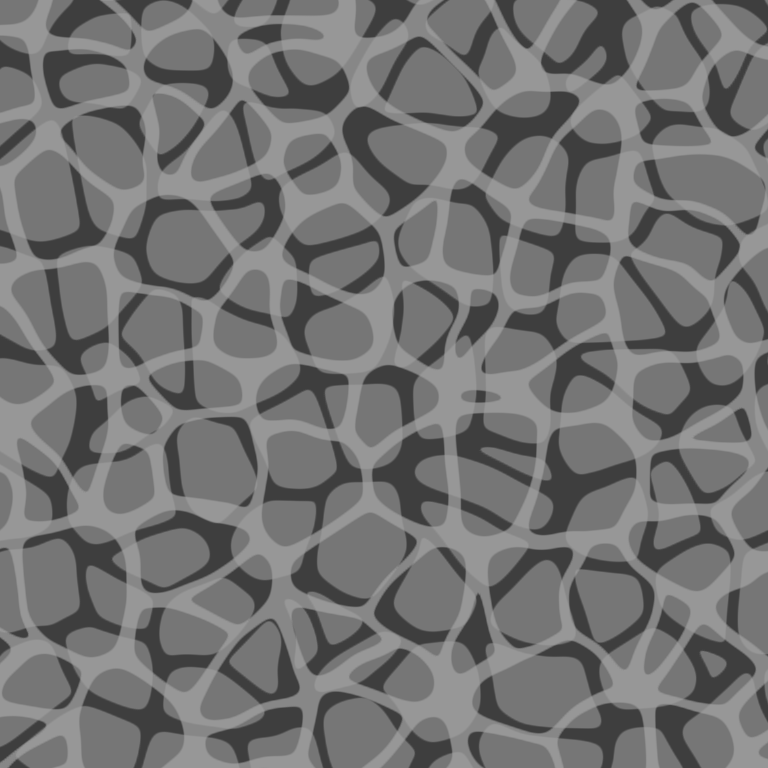
Reproduce this pattern procedurally as a WebGL 2 fragment shader.

```glsl
#version 300 es
precision highp float;

uniform vec2 u_resolution;
out vec4 fragColor;

#define CELLS 9.0          // cells across the canvas
#define WALL 0.035         // half width of a wall, in cells
#define ROUNDNESS 1.2      // lower values round the corners more
#define SIZE_SPREAD 0.22   // difference between large and small cells
#define WARP 0.13          // bending of the outlines, in cells
#define WARP_SCALE 1.4     // bends per cell
#define VEIL_OPACITY 0.71  // cover of the upper net

const vec3 BLOB_GREY = vec3(0.462);
const vec3 GAP_GREY = vec3(0.245);
const vec3 VEIL_GREY = vec3(0.643);

vec3 hash3(vec2 p) {
    vec3 q = fract(p.xyx * vec3(0.1031, 0.1030, 0.0973));
    q += dot(q, q.yxz + 33.33);
    return fract((q.xxy + q.yzz) * q.zyx);
}

vec2 noise2(vec2 p) {
    vec2 i = floor(p), f = fract(p);
    f = f * f * f * (f * (f * 6.0 - 15.0) + 10.0);
    vec2 low = mix(hash3(i).xy, hash3(i + vec2(1, 0)).xy, f.x);
    vec2 high = mix(hash3(i + vec2(0, 1)).xy, hash3(i + vec2(1, 1)).xy, f.x);
    return mix(low, high, f.y) * 2.0 - 1.0;
}

// Site of a grid square: position in xy, weight in z
vec3 site(vec2 id) {
    vec3 h = hash3(id);
    return vec3(id + h.xy, SIZE_SPREAD * h.z * h.z);
}

float power(vec2 p, vec3 s) {
    vec2 d = p - s.xy;
    return dot(d, d) - s.z;
}

// Rounded distance to the walls of a weighted Voronoi diagram
float wallDistance(vec2 p) {
    vec2 base = floor(p), homeId = base;
    float nearest = 1e3;
    for (int y = -2; y <= 2; y++)
    for (int x = -2; x <= 2; x++) {
        vec2 id = base + vec2(x, y);
        float d = power(p, site(id));
        if (d < nearest) {
            nearest = d;
            homeId = id;
        }
    }

    // Blend the distances to all neighbours of the home cell
    vec3 home = site(homeId);
    float sum = 0.0;
    for (int y = -2; y <= 2; y++)
    for (int x = -2; x <= 2; x++) {
        if (x == 0 && y == 0) continue;
        vec3 other = site(homeId + vec2(x, y));
        float gap = max(distance(other.xy, home.xy), 0.01);
        float d = (power(p, other) - nearest) / (2.0 * gap);
        sum += pow(max(d, 1e-4), -ROUNDNESS);
    }
    return pow(sum, -1.0 / ROUNDNESS);
}

// Coverage of one net of walls: 1 on a wall, 0 inside a cell
float net(vec2 uv, vec2 offset) {
    vec2 p = uv * CELLS + offset;
    p += WARP * noise2(p * WARP_SCALE + 71.0);
    float d = wallDistance(p);
    float soft = max(fwidth(d), 1e-4);
    return 1.0 - smoothstep(WALL - soft, WALL + soft, d);
}

void main() {
    vec2 uv = gl_FragCoord.xy / u_resolution.y;
    float gaps = net(uv, vec2(17.3, 42.6));
    float veil = net(uv, vec2(131.7, 85.2));

    // Translucent light net over blobs with dark gaps
    vec3 color = mix(BLOB_GREY, GAP_GREY, gaps);
    color = mix(color, VEIL_GREY, veil * VEIL_OPACITY);
    fragColor = vec4(color, 1.0);
}
```
